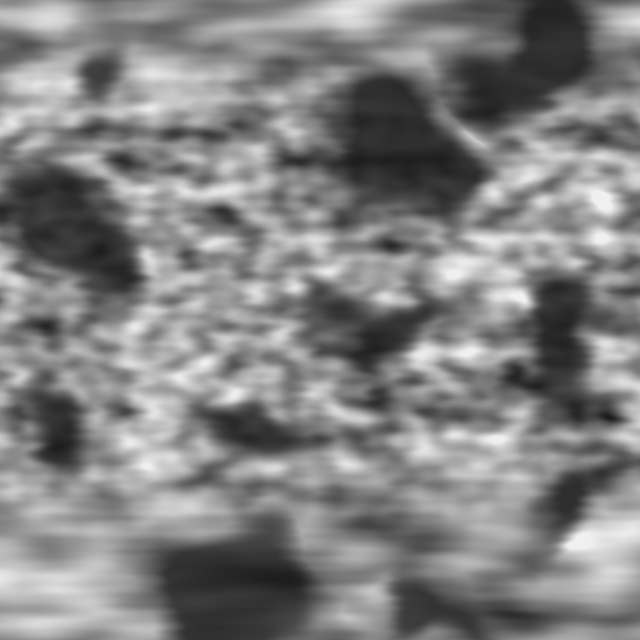
Reproduce this texture procedurally as a WebGL 2 fragment shader.

```glsl
#version 300 es
precision highp float;
// Grey speckled field with soft dark hollows, like an echo scan.
// Layers of stretched gradient noise form the grain; warped ellipses on a
// low-discrepancy sequence form the hollows; row jitter adds fine streaks.
uniform vec2 u_resolution;
out vec4 fragColor;

const int HOLLOW_COUNT = 11;
const float TAU = 6.2831853;

// Unit gradient with a pseudo-random direction for one lattice point
vec2 gradientAt(vec2 cell) {
    vec3 p = fract(cell.xyx * vec3(0.1031, 0.1030, 0.0973));
    p += dot(p, p.yzx + 33.33);
    float angle = TAU * fract((p.x + p.y) * p.z);
    return vec2(cos(angle), sin(angle));
}

// Gradient noise, roughly -0.7 to 0.7
float gradientNoise(vec2 p) {
    vec2 cell = floor(p);
    vec2 f = p - cell;
    vec2 w = f * f * f * (f * (f * 6.0 - 15.0) + 10.0);
    vec2 e = vec2(1.0, 0.0);
    float bottom = mix(dot(gradientAt(cell), f),
                       dot(gradientAt(cell + e.xy), f - e.xy), w.x);
    float top = mix(dot(gradientAt(cell + e.yx), f - e.yx),
                    dot(gradientAt(cell + e.xx), f - e.xx), w.x);
    return mix(bottom, top, w.y);
}

// Two octaves of grain with separate horizontal and vertical frequency
float grain(vec2 p, vec2 frequency, float detail) {
    return gradientNoise(p * frequency + 17.3)
         + detail * gradientNoise(p * frequency * 1.73 + 61.7);
}

// Soft coverage of one rotated ellipse, with edge width in canvas units
float ellipseMask(vec2 p, vec2 radii, float angle, float edge) {
    float c = cos(angle), s = sin(angle);
    vec2 q = mat2(c, -s, s, c) * p / radii;
    float softness = edge / radii.y;
    return 1.0 - smoothstep(1.0 - softness, 1.0 + softness, length(q));
}

// Combined coverage of all scattered hollows
float hollows(vec2 p) {
    float coverage = 0.0;
    for (int i = 0; i < HOLLOW_COUNT; i++) {
        float n = float(i);
        vec2 center = fract(n * vec2(0.7549, 0.5698) + vec2(0.10, 0.35));
        float size = mix(0.055, 0.145, fract(n * 0.618 + 0.1));
        float squash = mix(0.5, 0.85, fract(n * 0.414 + 0.3));
        float angle = 2.4 * fract(n * 0.732 + 0.1) - 1.2;
        float depth = mix(0.85, 1.0, fract(n * 0.236 + 0.5));
        float mask = ellipseMask(p - center, size * vec2(1.0, squash), angle, 0.03);
        coverage = max(coverage, depth * mask);
    }
    return coverage;
}

// Brightness of the grain: fine in the middle band, stretched above and below
float tissue(vec2 p) {
    float stretched = smoothstep(0.12, 0.46, abs(p.y - 0.55));
    float fine = grain(p, vec2(14.0, 23.0), 0.65);
    float wide = grain(p + 3.1, vec2(6.0, 16.0), 0.4);
    float broad = gradientNoise(p * vec2(4.0, 6.0) + 8.4);
    float mixed = mix(fine, wide, stretched);
    float blendGain = 1.0 + 1.2 * stretched * (1.0 - stretched);
    return 0.59 + 0.53 * mixed * blendGain + 0.27 * broad;
}

void main() {
    vec2 uv = gl_FragCoord.xy / u_resolution.y;

    // Slight sideways shift that changes from row to row
    float rowShift = gradientNoise(uv * vec2(4.0, 80.0) + 40.2);
    vec2 p = uv + vec2(0.009 * rowShift, 0.0);

    // Uneven outlines for the hollows
    vec2 coarseWarp = vec2(gradientNoise(p * 6.0 + 5.5),
                           gradientNoise(p * 6.0 + 29.1));
    vec2 fineWarp = vec2(gradientNoise(p * 16.0 + 12.8),
                         gradientNoise(p * 16.0 + 73.6));
    float hollow = hollows(p + 0.11 * coarseWarp + 0.025 * fineWarp);

    // Faint streaks over the grain, then the dark hollows
    float bright = tissue(p);
    bright += 0.08 * gradientNoise(uv * vec2(7.0, 70.0) + 90.4);
    float dark = 0.16 + 0.15 * (bright - 0.55);
    float shade = mix(bright, dark, hollow);

    fragColor = vec4(vec3(clamp(shade, 0.1, 0.94)), 1.0);
}
```
